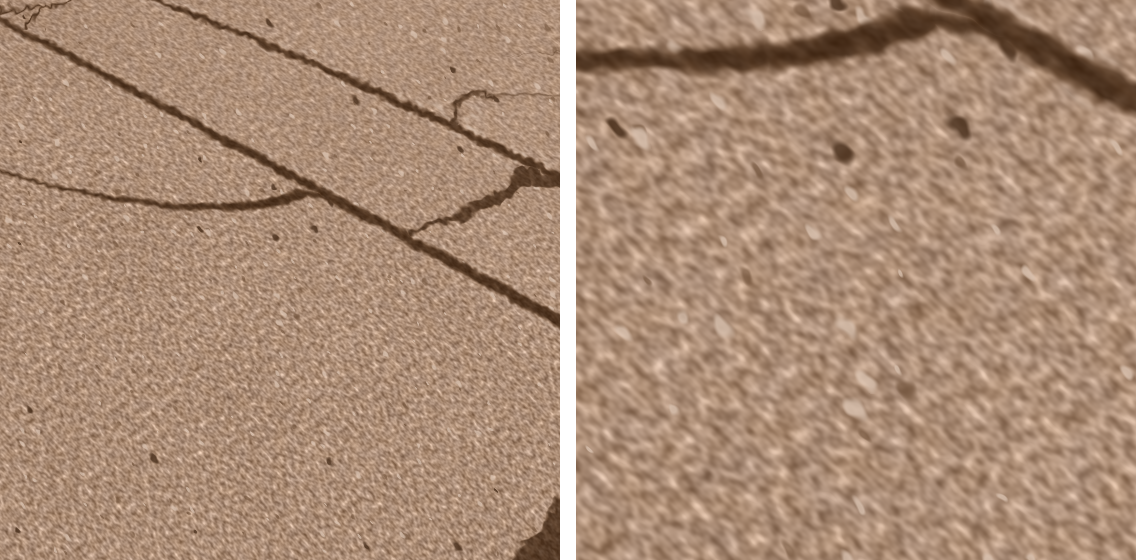
Left, the full canvas; right, a detail of the centre.
Reproduce this texture procedurally as a WebGL 2 fragment shader.

```glsl
#version 300 es
precision highp float;
// Weathered tan concrete paving: slanted grain, two diagonal joints and branching cracks.
uniform vec2 u_resolution;
out vec4 fragColor;

const vec3 CONCRETE = vec3(0.672, 0.552, 0.462);
const vec3 SOIL_DARK = vec3(0.27, 0.17, 0.095);
const vec3 SOIL_LIGHT = vec3(0.43, 0.31, 0.215);
const vec3 PALE_CHIP = vec3(0.86, 0.77, 0.70);
const vec2 GRAIN_DIR = vec2(0.64, -0.77);

vec2 hash2(vec2 cell) {
    uvec2 v = uvec2(ivec2(cell) + 4096) * 1664525u + 1013904223u;
    v.x += v.y * 1664525u;
    v.y += v.x * 1664525u;
    v ^= v >> 16u;
    v.x += v.y * 1664525u;
    v.y += v.x * 1664525u;
    v ^= v >> 16u;
    return vec2(v & 65535u) / 65535.0;
}

float cornerSlope(vec2 cell, vec2 offset) {
    float angle = 6.2832 * hash2(cell).x;
    return dot(vec2(cos(angle), sin(angle)), offset);
}

float gradientNoise(vec2 p) {
    vec2 i = floor(p), f = p - i;
    vec2 u = f * f * f * (f * (f * 6.0 - 15.0) + 10.0);
    vec2 x = vec2(1.0, 0.0), y = vec2(0.0, 1.0);
    return mix(mix(cornerSlope(i, f), cornerSlope(i + x, f - x), u.x),
               mix(cornerSlope(i + y, f - y), cornerSlope(i + 1.0, f - 1.0), u.x), u.y);
}

vec2 warp(vec2 p, float freq, float amount) {
    return p + amount * vec2(gradientNoise(p * freq), gradientNoise(p * freq + 37.0));
}

vec2 alongGrain(vec2 p) {
    return vec2(dot(p, GRAIN_DIR), dot(p, vec2(-GRAIN_DIR.y, GRAIN_DIR.x)));
}

// Signed distance to a quadratic curve whose half width runs from w0 to w1
float crack(vec2 p, vec2 a, vec2 bend, vec2 b, float w0, float w1) {
    const int STEPS = 10;
    float nearest = 1e3;
    vec2 from = a;
    for (int i = 1; i <= STEPS; i++) {
        float t = float(i) / float(STEPS);
        vec2 to = mix(mix(a, bend, t), mix(bend, b, t), t);
        vec2 d = to - from;
        float h = clamp(dot(p - from, d) / dot(d, d), 0.0, 1.0);
        nearest = min(nearest, length(p - from - d * h) - mix(w0, w1, t));
        from = to;
    }
    return nearest;
}

// Soft coverage of a shape from its signed distance
float cover(float d, float blur) {
    return 1.0 - smoothstep(-blur, blur, d);
}

// Scattered elongated flecks, one candidate per cell
float flecks(vec2 p, float freq, float density, float size, float seed) {
    vec2 q = p * freq, cell = floor(q);
    vec2 place = hash2(cell + seed), kind = hash2(cell + seed + 71.0);
    vec2 d = alongGrain(q - cell - 0.25 - 0.5 * place) * vec2(0.6, 1.2);
    float radius = size * (0.5 + kind.y);
    return step(kind.x, density) * (1.0 - smoothstep(0.4 * radius, radius, length(d)));
}

float spot(vec2 p, vec2 center, vec2 radius) {
    vec2 d = (p - center) / radius;
    return exp(-dot(d, d));
}

void main() {
    vec2 p = gl_FragCoord.xy / u_resolution;

    // Grain, compressed with distance towards the top
    vec2 ground = alongGrain(vec2(p.x, p.y + 0.25 * p.y * p.y));
    float coarse = gradientNoise(ground * vec2(75.0, 135.0));
    float fine = gradientNoise(ground * vec2(140.0, 235.0) + 19.0);
    float grain = 0.21 * coarse + 0.15 * fine + 0.25 * max(coarse - 0.35, 0.0);
    grain *= mix(1.1, 0.72, smoothstep(0.4, 1.0, p.y + 0.25 * (p.x - 0.5)));
    float mottle = gradientNoise(p * 6.0) + 0.7 * gradientNoise(p * 19.0 + 5.0);
    float tint = gradientNoise(p * 45.0 + 11.0);
    vec3 color = CONCRETE + grain + 0.022 * mottle;
    color += 0.02 * tint * vec3(-0.6, 0.0, 1.0) + 0.02 * p.x * p.y;

    // Loose specks
    vec2 loose = warp(p, 90.0, 0.004);
    color = mix(color, SOIL_DARK, 0.8 * flecks(loose, 13.0, 0.13, 0.075, 3.0));
    color = mix(color, SOIL_LIGHT, 0.6 * flecks(loose, 31.0, 0.1, 0.13, 17.0));
    color = mix(color, PALE_CHIP, 0.75 * flecks(loose, 37.0, 0.13, 0.16, 29.0));

    // Joints and cracks
    vec2 worn = warp(warp(p, 14.0, 0.005), 75.0, 0.005);
    vec2 ragged = warp(warp(p, 24.0, 0.014), 80.0, 0.012);
    float lower = crack(worn, vec2(-0.02, 0.976), vec2(0.5, 0.70), vec2(1.02, 0.415), 0.005, 0.0105);
    float upper = crack(mix(worn, ragged, 0.5), vec2(0.25, 1.01), vec2(0.6, 0.88), vec2(1.02, 0.673), 0.004, 0.008);
    float branch = crack(worn, vec2(-0.01, 0.70), vec2(0.33, 0.59), vec2(0.54, 0.652), 0.002, 0.009);
    branch = min(branch, crack(worn, vec2(0.53, 0.655), vec2(0.57, 0.655), vec2(0.62, 0.634), 0.006, 0.004));
    float rough = crack(ragged, vec2(0.72, 0.583), vec2(0.86, 0.62), vec2(0.95, 0.69), 0.004, 0.015);
    rough = min(rough, crack(ragged, vec2(0.93, 0.69), vec2(0.97, 0.675), vec2(1.02, 0.675), 0.011, 0.011));
    rough = min(rough, crack(ragged, vec2(0.805, 0.78), vec2(0.82, 0.845), vec2(0.88, 0.829), 0.008, 0.004));
    float hairline = crack(worn, vec2(0.86, 0.828), vec2(0.93, 0.836), vec2(1.02, 0.826), 0.003, 0.001);
    hairline = min(hairline, crack(ragged, vec2(0.91, 0.892), vec2(0.95, 0.905), vec2(1.02, 0.915), 0.0, 0.001));
    float corner = crack(ragged, vec2(-0.01, 0.986), vec2(0.10, 0.98), vec2(0.16, 1.01), 0.003, 0.003);
    corner = min(corner, crack(ragged, vec2(0.045, 0.947), vec2(0.06, 0.97), vec2(0.08, 0.99), 0.005, 0.003));
    float clump = dot(ragged - vec2(0.955, 0.05), vec2(-0.78, 0.62));

    // Pale worn lips and chips beside the joints
    float chipNoise = smoothstep(-0.1, 0.35, gradientNoise(ground * vec2(30.0, 70.0) + 53.0));
    float lip = cover(abs(min(lower, upper) - 0.005) - 0.002, 0.003);
    float chips = spot(p, vec2(0.765, 0.803), vec2(0.04, 0.014)) + spot(p, vec2(0.84, 0.79), vec2(0.02, 0.025))
                + spot(p, vec2(0.93, 0.715), vec2(0.04, 0.015));
    color = mix(color, PALE_CHIP, chipNoise * min(0.4 * lip + 0.9 * chips, 0.9));

    // Soil filling the openings
    float joints = min(min(lower, upper), min(branch, corner));
    float soilNoise = gradientNoise(ground * vec2(45.0, 90.0) + 83.0);
    float depth = smoothstep(0.002, -0.007, min(joints, min(rough, clump)));
    vec3 soil = mix(SOIL_LIGHT, SOIL_DARK, clamp(0.25 + 0.65 * depth + 0.8 * soilNoise, 0.0, 1.0));
    float fill = max(cover(joints, 0.0035), 0.9 * cover(min(rough, clump), 0.004));
    fill = max(fill, 0.65 * cover(hairline, 0.0025));
    color = mix(color, soil + 0.25 * grain, 0.95 * fill);

    fragColor = vec4(clamp(color, 0.0, 1.0), 1.0);
}
```
